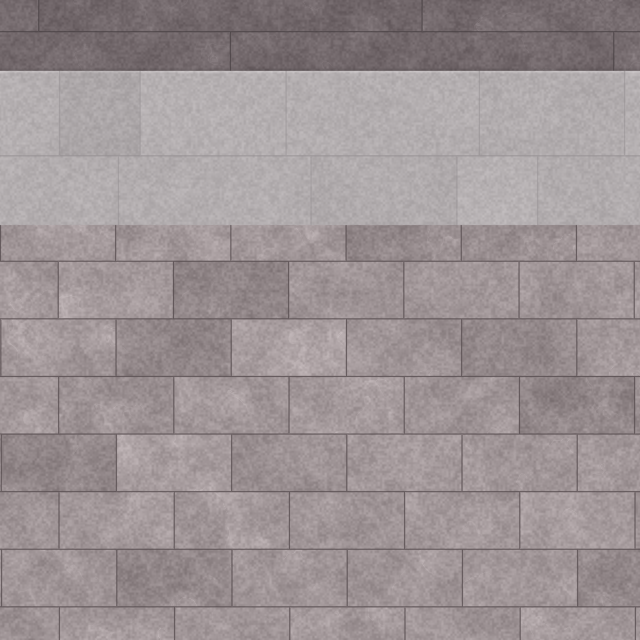
Reproduce this texture procedurally as a three.js fragment shader.

```glsl
varying vec2 vUv;

// Band limits and joints, measured down from the top edge
const float DARK_END = 0.1107;
const float LIGHT_END = 0.3516;
const float DARK_JOINT = 0.0495;
const float LIGHT_JOINT = 0.2435;
const float SLAB_LENGTH = 0.599;
const vec2 BRICK = vec2(0.18, 0.09);
const float BRICK_TOP = 0.4082;
const float ROW_DRIFT = 0.0003;
const float JOINT_HALF = 0.0009;

const vec3 DARK_STONE = vec3(0.452, 0.412, 0.424);
const vec3 LIGHT_STONE = vec3(0.700, 0.680, 0.686);
const vec3 BRICK_STONE = vec3(0.632, 0.590, 0.597);
const vec3 DARK_GROUT = vec3(0.28, 0.25, 0.26);
const vec3 LIGHT_GROUT = vec3(0.58, 0.56, 0.57);
const vec3 BRICK_GROUT = vec3(0.34, 0.30, 0.31);
const float GRAIN = 0.13;
const float MOTTLE = 0.13;
const float VEIN = 0.035;

// Light panels: row, left edge, tone
const int PANELS = 9;
const vec3 PANEL[PANELS] = vec3[PANELS](
  vec3(0, 0.093, -0.030), vec3(0, 0.219, 0.004), vec3(0, 0.447, 0.0),
  vec3(0, 0.749, -0.008), vec3(0, 0.976, 0.006), vec3(1, 0.185, -0.004),
  vec3(1, 0.486, -0.010), vec3(1, 0.714, 0.014), vec3(1, 0.840, -0.008));

// Bricks that stand out: row, column, tone
const int ACCENTS = 15;
const vec3 ACCENT[ACCENTS] = vec3[ACCENTS](
  vec3(0, 3, -0.055), vec3(0, 4, -0.030), vec3(1, 1, 0.028),
  vec3(1, 2, -0.070), vec3(2, 1, -0.062), vec3(2, 2, 0.026),
  vec3(2, 4, -0.045), vec3(3, 1, -0.025), vec3(3, 5, -0.058),
  vec3(4, 0, -0.068), vec3(4, 1, 0.028), vec3(4, 2, -0.028),
  vec3(5, 5, 0.024), vec3(6, 1, -0.048), vec3(6, 5, -0.052));

float hash(vec2 p) {
  vec3 q = fract(vec3(p.xyx) * 0.1031);
  q += dot(q, q.yzx + 33.33);
  return fract((q.x + q.y) * q.z);
}

float noise(vec2 p) {
  vec2 i = floor(p), f = fract(p);
  f = f * f * (3.0 - 2.0 * f);
  return mix(mix(hash(i), hash(i + vec2(1, 0)), f.x),
             mix(hash(i + vec2(0, 1)), hash(i + vec2(1, 1)), f.x), f.y);
}

float fbm(vec2 p) {
  float sum = 0.0, amp = 0.5;
  for (int i = 0; i < 4; i++) {
    sum += amp * noise(p);
    p = mat2(1.6, 1.2, -1.2, 1.6) * p + 7.3;
    amp *= 0.5;
  }
  return sum / 0.9375;
}

float grain(vec2 p) {
  return 0.6 * noise(p * 290.0) + 0.4 * noise(p * 155.0 + 40.0) - 0.5;
}

// Mottled, veined surface that differs for each cell
float stone(vec2 p, vec2 cell) {
  vec2 q = p + 3.0 * vec2(hash(cell + 11.0), hash(cell + 27.0));
  float cloud = fbm(q * 24.0);
  float ridge = abs(fbm(q * 13.0 + cloud * 1.5) - 0.5);
  float vein = (1.0 - smoothstep(0.0, 0.035, ridge)) * smoothstep(0.45, 0.7, cloud);
  return GRAIN * grain(q) + MOTTLE * (cloud - 0.5) + VEIN * vein;
}

float joint(float d, float aa) {
  return 1.0 - smoothstep(JOINT_HALF - aa, JOINT_HALF + aa, abs(d));
}

float repeatDistance(float x, float period) {
  return (0.5 - abs(fract(x / period) - 0.5)) * period;
}

vec3 darkSlabs(vec2 p, float aa) {
  float row = step(DARK_JOINT, p.y);
  float x = p.x - 0.0605 - row * 0.5 * SLAB_LENGTH;
  vec2 cell = vec2(floor(x / SLAB_LENGTH), row + 50.0);
  vec3 col = DARK_STONE + 0.8 * stone(p, cell) + 0.02 * (hash(cell) - 0.5);
  float line = max(joint(p.y - DARK_JOINT, aa), joint(repeatDistance(x, SLAB_LENGTH), aa));
  col *= 1.0 - 0.12 * smoothstep(DARK_END - 0.006, DARK_END, p.y);
  return mix(col, DARK_GROUT, 0.8 * line);
}

vec3 lightPanels(vec2 p, float aa) {
  float row = step(LIGHT_JOINT, p.y);
  float tone = 0.0, line = joint(p.y - LIGHT_JOINT, aa);
  for (int i = 0; i < PANELS; i++) {
    if (PANEL[i].x != row) continue;
    tone = mix(tone, PANEL[i].z, step(PANEL[i].y, p.x));
    line = max(line, 0.75 * joint(p.x - PANEL[i].y, aa));
  }
  vec3 col = LIGHT_STONE + tone + 0.10 * grain(p) + 0.03 * (fbm(p * 12.0) - 0.5);
  col += 0.06 * (1.0 - smoothstep(0.001, 0.005, p.y - DARK_END));
  return mix(col, LIGHT_GROUT, 0.75 * line);
}

vec3 bricks(vec2 p, float aa) {
  float y = p.y - BRICK_TOP;
  float row = floor(y / BRICK.y) + 1.0;
  float x = p.x - 0.0007 - ROW_DRIFT * row + mod(row, 2.0) * 0.5 * BRICK.x;
  vec2 cell = vec2(row, floor(x / BRICK.x));
  float tone = 0.022 * (hash(cell + 5.0) - 0.5);
  for (int i = 0; i < ACCENTS; i++) {
    if (distance(ACCENT[i].xy, cell) < 0.5) tone += ACCENT[i].z;
  }
  vec3 col = BRICK_STONE + tone + stone(p, cell);
  float line = max(joint(repeatDistance(y, BRICK.y), aa), joint(repeatDistance(x, BRICK.x), aa));
  return mix(col, BRICK_GROUT, 0.85 * line);
}

void main() {
  vec2 p = vec2(vUv.x, 1.0 - vUv.y);
  float aa = 0.75 * fwidth(vUv.y);
  vec3 col = mix(darkSlabs(p, aa), lightPanels(p, aa), smoothstep(-aa, aa, p.y - DARK_END));
  col = mix(col, bricks(p, aa), smoothstep(-aa, aa, p.y - LIGHT_END));
  gl_FragColor = vec4(col, 1.0);
}
```
